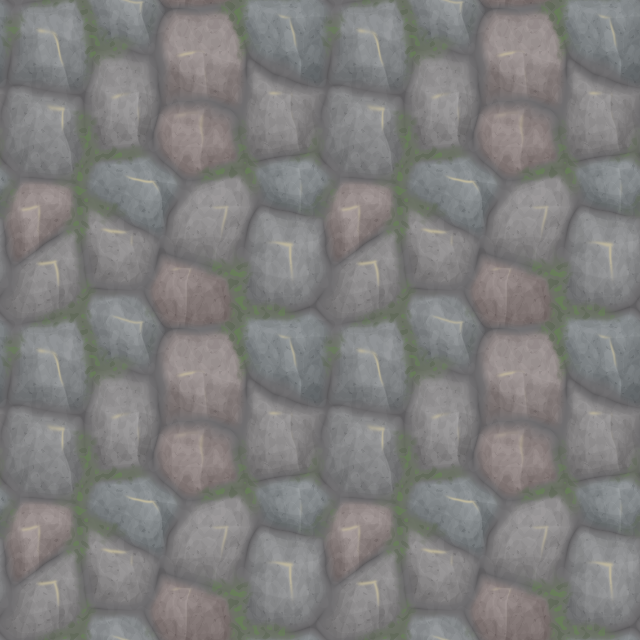
This texture is drawn by a WebGL 1 fragment shader. Its source:

```glsl
precision highp float;
uniform vec2 u_resolution;

const vec2 GRID = vec2(4.0, 4.0);    // stones across and down one tile
const vec2 STRETCH = vec2(1.3, 1.0); // metric that makes stones tall

vec2 hash2(vec2 cell, vec2 period) {
  vec2 c = floor(mod(cell + 0.5, period)) + 1.0;
  return fract(sin(vec2(dot(c, vec2(127.1, 311.7)), dot(c, vec2(269.5, 183.3)))) * 43758.5);
}

float cornerSlope(vec2 cell, vec2 f, vec2 corner, vec2 period) {
  return dot(hash2(cell + corner, period) * 2.0 - 1.0, f - corner);
}

// Gradient noise that wraps after the given period
float noise(vec2 p, vec2 period) {
  vec2 cell = floor(p), f = fract(p);
  vec2 u = f * f * f * (f * (f * 6.0 - 15.0) + 10.0);
  float low = mix(cornerSlope(cell, f, vec2(0.0), period),
                  cornerSlope(cell, f, vec2(1.0, 0.0), period), u.x);
  float high = mix(cornerSlope(cell, f, vec2(0.0, 1.0), period),
                   cornerSlope(cell, f, vec2(1.0), period), u.x);
  return mix(low, high, u.y);
}

// Stone centre in xy, size weight in z; odd columns are staggered
vec3 stoneSeed(vec2 cell) {
  vec2 h = hash2(cell, GRID);
  float stagger = 0.45 * mod(floor(mod(cell.x + 0.5, GRID.x)), 2.0);
  vec2 centre = cell + vec2(0.5, 0.27 + stagger) + (h - 0.5) * vec2(0.42, 0.46);
  return vec3(centre, (fract(h.x * 57.0 + h.y * 31.0) - 0.5) * 0.34);
}

float ridgeLine(float d, float width) {
  return exp(-d * d / (width * width));
}

void main() {
  vec2 tile = gl_FragCoord.xy / u_resolution * 2.0;
  float wobble = noise(tile * 11.0, vec2(11.0));
  float wobble2 = noise(tile * 11.0 + vec2(3.7, 5.2), vec2(11.0));
  vec2 bend = vec2(0.2, 0.38) * vec2(noise(tile * 3.0 + 0.4, vec2(3.0)), noise(tile * 3.0 + 1.7, vec2(3.0)));
  vec2 p = tile * GRID + bend + 0.08 * vec2(wobble, wobble2);
  vec2 home = floor(p);

  // Owning stone
  float nearest = 100.0;
  vec2 owner = home;
  vec3 seed = vec3(0.0);
  for (int j = -2; j <= 2; j++) {
    for (int i = -2; i <= 2; i++) {
      vec2 cell = home + vec2(float(i), float(j));
      vec3 s = stoneSeed(cell);
      vec2 d = (p - s.xy) * STRETCH;
      float power = dot(d, d) - s.z;
      if (power < nearest) { nearest = power; owner = cell; seed = s; }
    }
  }

  // Distance to the joints, with slightly rounded corners
  float crowd = 0.0;
  for (int j = -2; j <= 2; j++) {
    for (int i = -2; i <= 2; i++) {
      vec3 s = stoneSeed(home + vec2(float(i), float(j)));
      vec2 d = (p - s.xy) * STRETCH;
      float slope = 2.0 * length((s.xy - seed.xy) * STRETCH * STRETCH);
      if (slope > 0.01) crowd += exp(-36.0 * (dot(d, d) - s.z - nearest) / slope);
    }
  }
  float edge = -log(crowd) / 36.0;

  // Facets: a top face, a front face and a bevel on either side
  vec2 h = hash2(owner, GRID);
  vec2 r = fract(h * 57.3), q = fract(h.yx * 91.7);
  vec2 v = p - seed.xy;
  float dab = noise(tile * vec2(27.0, 19.0), vec2(27.0, 19.0));
  float topRidge = v.y - mix(0.12, 0.28, r.x) - (r.y - 0.5) * 0.5 * v.x + 0.02 * dab;
  float rightRidge = v.x - mix(0.0, 0.25, q.x) + (q.y - 0.3) * 0.45 * v.y + 0.02 * dab;
  float leftRidge = v.x + mix(0.12, 0.28, r.y) - (q.x - 0.3) * 0.4 * v.y;
  float top = smoothstep(-0.012, 0.012, topRidge);
  float right = smoothstep(-0.012, 0.012, rightRidge) * (1.0 - top);
  float left = (1.0 - smoothstep(-0.012, 0.012, leftRidge)) * (1.0 - top);
  float foot = smoothstep(0.0, 0.02, -v.y - 0.14 + (r.x - 0.5) * 0.7 * v.x);

  // Painted tone: facets, stepped bevels and flat brush patches
  float stroke = noise(tile * vec2(15.0, 10.0), vec2(15.0, 10.0));
  float fleck = noise(tile * vec2(57.0, 41.0), vec2(57.0, 41.0));
  float tone = 0.03 * top - mix(0.055, -0.015, r.y) * right - 0.03 * left - 0.02 * foot;
  tone += 0.05 * (1.0 - top) * exp(min(topRidge, 0.0) * 7.0);
  tone += 0.035 * (1.0 - right) * (1.0 - top) * exp(min(rightRidge, 0.0) * 12.0);
  tone += 0.022 * smoothstep(0.0, 0.012, edge - 0.08 + 0.06 * stroke);
  tone += 0.018 * smoothstep(0.0, 0.012, edge - 0.16 + 0.1 * stroke);
  tone += 0.016 * smoothstep(0.0, 0.012, edge - 0.25 + 0.12 * dab);
  tone += 0.02 * (smoothstep(-0.02, 0.02, stroke) - 0.5);
  tone += 0.02 * (smoothstep(-0.02, 0.02, dab) - 0.5);
  tone += 0.016 * (smoothstep(-0.05, 0.05, fleck) - 0.5);
  tone -= 0.025 * smoothstep(0.0, 0.5, -v.y);
  tone -= 0.04 * smoothstep(0.3, 0.42, noise(tile * 72.0, vec2(72.0)));

  vec3 pink = vec3(0.518, 0.475, 0.47);
  vec3 grey = vec3(0.492, 0.484, 0.487);
  vec3 blue = vec3(0.465, 0.484, 0.495);
  vec3 stone = mix(pink, grey, smoothstep(0.15, 0.55, h.x));
  stone = mix(stone, blue, smoothstep(0.6, 0.95, h.x)) + tone;

  // Pale worn ridges, meeting at the corner of the front face
  float worn = smoothstep(-0.3, 0.15, wobble2 + 0.5 * dab);
  float span = smoothstep(-0.06, 0.06, leftRidge) * (1.0 - smoothstep(0.0, 0.05, rightRidge));
  float across = ridgeLine(topRidge, 0.021) * span;
  float down = ridgeLine(rightRidge, 0.018) * (1.0 - top) * smoothstep(-0.25, 0.12, v.y);
  float glint = max(across, down) * worn * mix(0.35, 1.0, q.y) * smoothstep(0.06, 0.13, edge);
  stone = mix(stone, vec3(0.78, 0.74, 0.61), 0.85 * glint);

  // Soft shaded joints, with a thin crack that comes and goes
  float gap = 0.02 + 0.1 * noise(tile * 5.0, vec2(5.0));
  vec3 color = mix(vec3(0.44, 0.435, 0.443), stone, smoothstep(-0.02, 0.12, edge - gap));
  color -= 0.07 * smoothstep(-0.35, 0.3, wobble) * exp(-max(edge, 0.0) / 0.022);
  color += 0.016 * (smoothstep(-0.03, 0.03, dab) - 0.5) * (1.0 - smoothstep(0.0, 0.12, edge));

  // Moss haze and small leaves along some joints
  float patches = smoothstep(0.0, 0.25, noise(tile * 4.0 + vec2(0.4, 0.7), vec2(4.0)) + 0.2 * stroke);
  float leaves = noise(tile * 38.0, vec2(38.0));
  float moss = patches * (1.0 - smoothstep(0.03, 0.15, edge + 0.1 * leaves));
  color = mix(color, vec3(0.415, 0.455, 0.375), 0.65 * moss);
  color = mix(color, vec3(0.40, 0.51, 0.33), 0.65 * moss * smoothstep(0.12, 0.17, leaves));
  color = mix(color, vec3(0.35, 0.39, 0.32), 0.5 * moss * smoothstep(0.14, 0.2, -leaves));

  gl_FragColor = vec4(color, 1.0);
}
```
